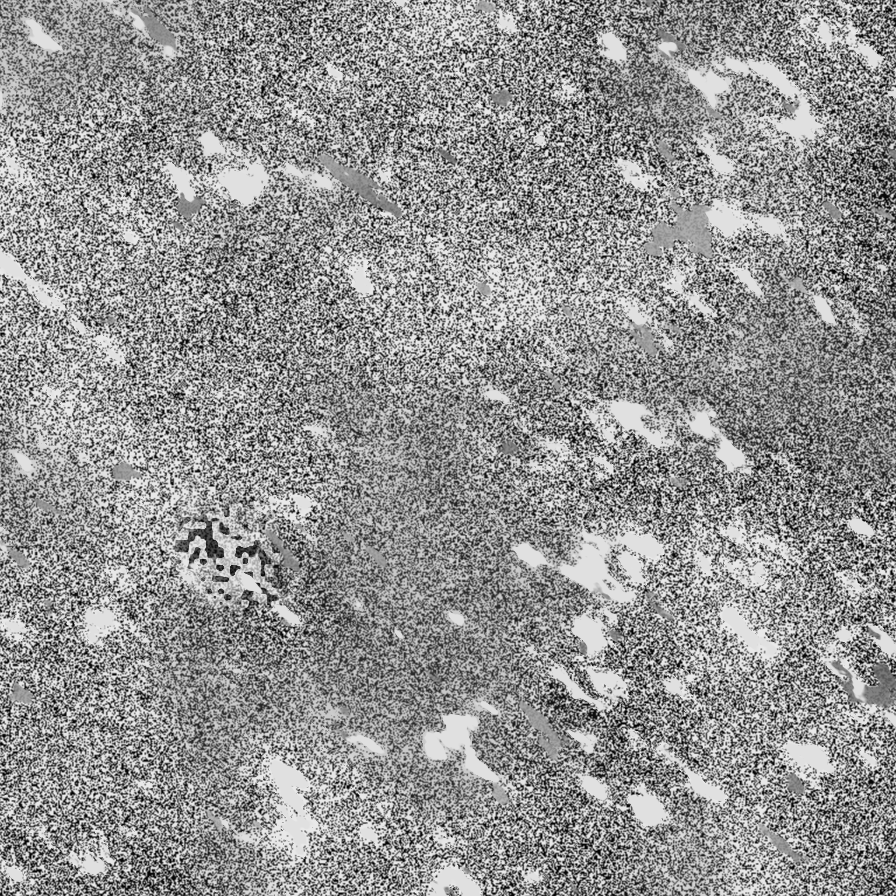
Write a Shadertoy shader that draws this texture.

```glsl
// Monochrome static: fine black and white grain, softened by a small box filter.
// Slow noise fields vary its brightness and contrast, and open flat pale and
// grey flecks in it, plus one clump of coarser, inky blotches.

#define GRAIN_CELLS 768.0         // grain cells across the canvas
#define GRAIN_BLUR 1.5            // box filter width, in cells
#define INK 0.03
#define PAPER 0.90
#define WHITE_SHARE 0.57          // mean share of pale grains
#define SHARE_SWING 0.50          // how far that share drifts
#define FLECK_SCALE 24.0          // flecks across the canvas
#define PALE_LEVEL 0.71           // higher gives fewer pale flecks
#define GREY_LEVEL 0.77           // higher gives fewer grey flecks
#define CLUMP_CENTER vec2(0.27, 0.39)
#define CLUMP_RADIUS 0.085

// Integer hash of a lattice cell, from 0 to 1
float hash(vec2 cell, uint seed) {
    uvec2 q = uvec2(ivec2(cell)) * uvec2(1597334673u, 3812015801u);
    uint n = q.x ^ q.y ^ (seed * 2654435769u);
    n = (n ^ (n >> 16)) * 2246822519u;
    n = (n ^ (n >> 13)) * 3266489917u;
    return float((n ^ (n >> 16)) >> 8) / 16777216.0;
}

float valueNoise(vec2 p, uint seed) {
    vec2 cell = floor(p);
    vec2 f = p - cell;
    f = f * f * (3.0 - 2.0 * f);
    float low = mix(hash(cell, seed), hash(cell + vec2(1, 0), seed), f.x);
    float high = mix(hash(cell + vec2(0, 1), seed), hash(cell + vec2(1, 1), seed), f.x);
    return mix(low, high, f.y);
}

float fbm(vec2 p, uint seed) {
    float sum = 0.0, weight = 0.5, total = 0.0;
    for (uint i = 0u; i < 4u; i++) {
        sum += weight * valueNoise(p, seed + i);
        total += weight;
        weight *= 0.5;
        p = mat2(1.6, 1.2, -1.2, 1.6) * p + 7.3;
    }
    return sum / total;
}

// Share of pale grains inside the filter box around p
float grain(vec2 p, float whiteShare) {
    vec2 boxLow = p - 0.5 * GRAIN_BLUR;
    vec2 boxHigh = p + 0.5 * GRAIN_BLUR;
    float sum = 0.0;
    for (int y = -1; y <= 1; y++) {
        for (int x = -1; x <= 1; x++) {
            vec2 cell = floor(p) + vec2(x, y);
            vec2 overlap = max(min(cell + 1.0, boxHigh) - max(cell, boxLow), 0.0);
            sum += overlap.x * overlap.y * step(hash(cell, 1u), whiteShare);
        }
    }
    return sum / (GRAIN_BLUR * GRAIN_BLUR);
}

void mainImage(out vec4 fragColor, in vec2 fragCoord) {
    vec2 uv = fragCoord / iResolution.y;

    // Slow drift of brightness and contrast
    float tone = fbm(uv * 6.0, 11u) - 0.5;
    float calm = smoothstep(0.45, 0.68, fbm(uv * 4.0 + 3.0, 23u));
    float whiteShare = WHITE_SHARE + SHARE_SWING * tone - 0.04 * (calm - 0.4);
    float contrast = mix(1.03, 0.72, calm);

    // Flecks run down to the right and gather toward the upper and right sides
    vec2 along = vec2(dot(uv, vec2(0.78, -0.62)), dot(uv, vec2(0.62, 0.78)));
    vec2 fleckPos = along * FLECK_SCALE * vec2(0.75, 1.5) + 40.0;
    float gather = valueNoise(uv * 5.0, 37u) - 0.6 + 0.35 * max(uv.x, uv.y - 0.25);
    float pale = fbm(fleckPos, 41u) + 0.12 * gather;
    float grey = fbm(fleckPos * 0.9 + 19.0, 53u) + 0.06 * gather;
    whiteShare += 0.25 * smoothstep(PALE_LEVEL - 0.08, PALE_LEVEL + 0.04, pale);

    // Grain
    float shade = mix(INK, PAPER, grain(uv * GRAIN_CELLS, whiteShare));
    shade = mix(0.50, shade, contrast);

    // Inky clump with a ragged rim
    float rim = length(uv - CLUMP_CENTER) + 0.12 * (fbm(uv * 30.0, 61u) - 0.5);
    float clump = 1.0 - smoothstep(0.3 * CLUMP_RADIUS, CLUMP_RADIUS, rim);
    float blotch = smoothstep(0.38, 0.48, valueNoise(uv * 150.0, 67u));
    shade = mix(shade, mix(INK, PAPER, blotch), 0.7 * clump);

    // Flat flecks over the grain
    float greyLevel = mix(0.38, 0.74, valueNoise(uv * 12.0, 71u));
    shade = mix(shade, greyLevel, 0.85 * smoothstep(GREY_LEVEL - 0.02, GREY_LEVEL + 0.03, grey));
    shade = mix(shade, 0.88, smoothstep(PALE_LEVEL + 0.02, PALE_LEVEL + 0.06, pale));

    fragColor = vec4(vec3(shade), 1.0);
}
```
